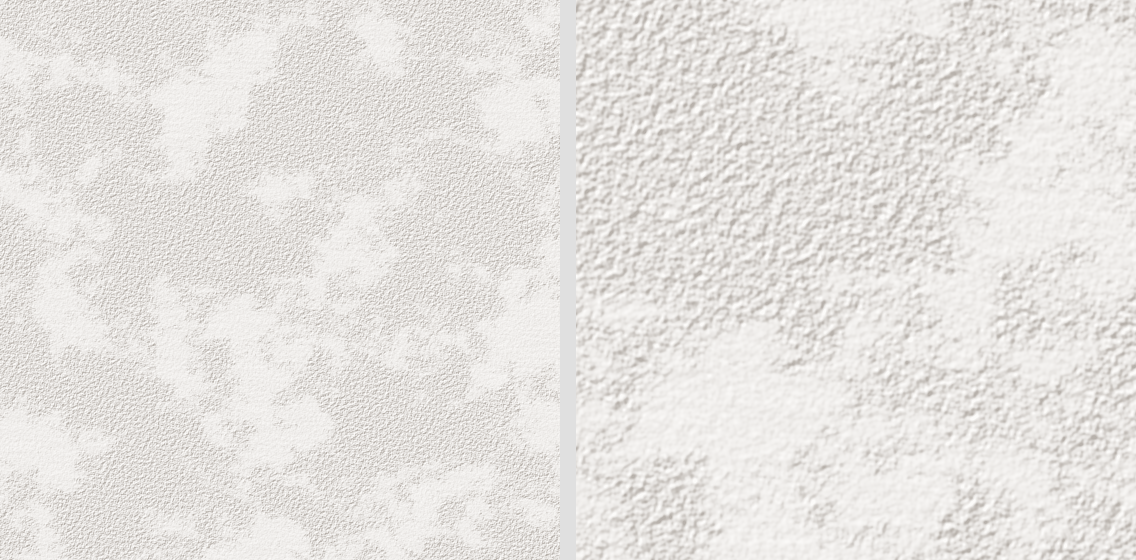
Left: the whole. Right: its middle third, enlarged.
A WebGL 2 fragment shader for this texture:

```glsl
#version 300 es
precision highp float;
// Rough off-white plaster: a fine grain relief lit from the upper left,
// partly covered by ragged, speckled patches of smoother, paler skim coat.
// Grain and patches are both sums of rotated gradient noise.

uniform vec2 u_resolution;
out vec4 fragColor;

// Pseudo-random unit gradient for a lattice cell
vec2 cellGradient(vec2 cell) {
  uvec2 q = uvec2(ivec2(cell)) * uvec2(1597u, 3571u);
  uint h = (q.x ^ (q.y << 7)) + q.y * 7919u;
  h = (h ^ (h >> 15)) * 73244475u;
  h = (h ^ (h >> 13)) * 73244475u;
  h ^= h >> 16;
  float angle = float(h & 65535u) / 65536.0 * 6.28319;
  return vec2(cos(angle), sin(angle));
}

float gradientNoise(vec2 p) {
  vec2 cell = floor(p), f = p - cell;
  vec2 w = f * f * f * (f * (f * 6.0 - 15.0) + 10.0);
  vec2 r = vec2(1.0, 0.0);
  float a = dot(cellGradient(cell), f);
  float b = dot(cellGradient(cell + r.xy), f - r.xy);
  float c = dot(cellGradient(cell + r.yx), f - r.yx);
  float d = dot(cellGradient(cell + r.xx), f - r.xx);
  return mix(mix(a, b, w.x), mix(c, d, w.x), w.y);
}

// Octaves are turned against each other to hide the lattice
float fractalNoise(vec2 p, int octaves, float gain) {
  mat2 turn = mat2(0.8, 0.6, -0.6, 0.8);
  float sum = 0.0, amplitude = 1.0;
  for (int i = 0; i < octaves; i++) {
    sum += amplitude * gradientNoise(p);
    p = turn * p * 2.0 + 17.3;
    amplitude *= gain;
  }
  return sum;
}

float grainHeight(vec2 p) {
  return fractalNoise(mat2(0.89, 0.45, -0.45, 0.89) * p * 165.0, 2, 0.6);
}

void main() {
  vec2 uv = gl_FragCoord.xy / min(u_resolution.x, u_resolution.y);

  // Grain: broad bright slopes, with thinner and deeper shadow lines
  vec2 toLight = vec2(-0.62, 0.78) * 0.0008;
  float slope = grainHeight(uv - toLight) - grainHeight(uv + toLight);
  float relief = slope * (slope < 0.0 ? 1.8 : 1.05);

  // Skim coat: cloudy patches that break up into specks at their borders
  float cloud = fractalNoise(uv * vec2(3.8, 4.6) + 3.7, 7, 0.76);
  float coat = smoothstep(-0.1, 0.38, cloud);

  // Faint horizontal trowel streaks and dust in the coat
  float streak = gradientNoise(uv * vec2(14.0, 190.0) + 41.0);
  float dust = gradientNoise(uv * 260.0 + 83.0);

  float tone = mix(0.63, 0.91, coat) + relief * mix(1.0, 0.22, coat);
  tone += (streak * 0.1 + dust * 0.12) * coat;
  tone = clamp(tone, -0.3, 1.15);

  vec3 color = mix(vec3(0.775, 0.755, 0.735), vec3(0.96, 0.953, 0.945), tone);
  fragColor = vec4(color, 1.0);
}
```
